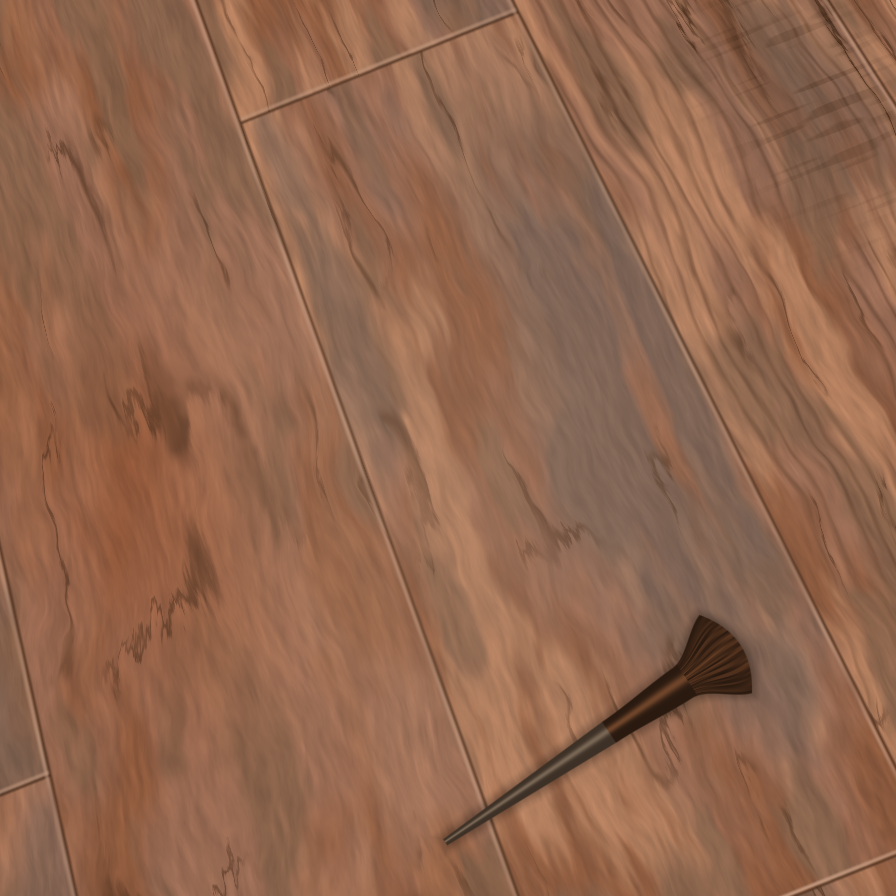
Give the GLSL for this texture, as a Shadertoy shader.

```glsl
const vec3 RUST  = vec3(0.55, 0.35, 0.24);
const vec3 TAN   = vec3(0.60, 0.42, 0.33);
const vec3 HONEY = vec3(0.72, 0.51, 0.38);
const vec3 SMOKE = vec3(0.52, 0.38, 0.29);
const vec3 HAZE  = vec3(0.66, 0.52, 0.43);
const vec3 SLATE = vec3(0.43, 0.35, 0.31);
const vec3 DARK  = vec3(0.29, 0.18, 0.11);

float hash(vec2 p) {
    vec3 a = fract(p.xyx * 0.1031);
    a += dot(a, a.yzx + 33.33);
    return fract((a.x + a.y) * a.z);
}

float noise(vec2 p) {
    vec2 i = floor(p), f = fract(p);
    f = f * f * (3.0 - 2.0 * f);
    return mix(mix(hash(i), hash(i + vec2(1, 0)), f.x),
               mix(hash(i + vec2(0, 1)), hash(i + vec2(1, 1)), f.x), f.y);
}

float fbm(vec2 p) {
    float sum = 0.0, amp = 0.5;
    for (int i = 0; i < 4; i++) {
        sum += amp * noise(p);
        p = p * 2.03 + 7.1;
        amp *= 0.5;
    }
    return sum;
}

float blob(vec2 p, vec2 center, vec2 radius) {
    vec2 d = (p - center) / radius;
    return exp(-dot(d, d));
}

float cover(float d, float px) { return 1.0 - smoothstep(-px, px, d); }

// Board coordinates: x counts planks across, y runs along them
vec2 boardCoords(vec2 uv) {
    float t = 1.0 - uv.y;
    return vec2((uv.x + 0.134 - 0.22 * t) / (0.353 + 0.14 * t), t + 0.4 * uv.x);
}

vec3 wood(vec2 g, float plank, float seed) {
    vec2 q = vec2(g.x * 0.4, g.y) + seed * 17.0;
    float warp = fbm(q * vec2(6.0, 4.0));
    q.x += 0.07 * (warp - 0.5);
    float streak = fbm(q * vec2(26.0, 4.0));
    float cloud = fbm(q * vec2(10.0, 4.0) + 5.0);
    float fine = fbm(q * vec2(150.0, 24.0));
    float odd = mod(plank, 2.0);
    float honeyed = step(0.5, plank);

    // Broad stain
    vec3 col = mix(RUST, TAN, smoothstep(0.3, 0.58, cloud));
    col = mix(col, HONEY, smoothstep(0.4, 0.6, streak) * mix(0.3, 0.9, honeyed));
    col = mix(col, SMOKE, smoothstep(0.48, 0.64, fbm(q * vec2(18.0, 5.0) + 31.0)) * 0.8);
    col = mix(col, RUST * vec3(1.08, 0.95, 0.85), 0.6 * blob(g, vec2(0.4, 0.65), vec2(0.3, 0.25)));

    // Grey weathering, mostly on the middle plank
    float grey = odd * blob(g, vec2(1.76, 0.7), vec2(0.28, 0.36)) * smoothstep(0.25, 0.55, streak);
    grey += 0.5 * odd * smoothstep(0.5, 0.66, cloud);
    grey += 0.5 * blob(g, vec2(2.75, 0.47), vec2(0.25, 0.15));
    col = mix(col, SLATE, clamp(grey, 0.0, 0.85));

    // Dark cracks and long grain lines
    float contour = abs(noise(q * vec2(22.0, 3.5) + 0.35 * fine) - 0.5);
    float crack = (1.0 - smoothstep(0.0, 0.05, contour)) * smoothstep(0.4, 0.62, fbm(q * vec2(14.0, 8.0) + 3.0));
    float lines = pow(0.5 + 0.5 * sin(q.x * 260.0 + 9.0 * streak), 5.0) * step(1.5, plank);
    float scratch = smoothstep(0.55, 0.75, noise(g * vec2(5.0, 170.0))) * blob(g, vec2(2.75, 0.47), vec2(0.25, 0.15));
    col = mix(col, DARK, 0.55 * crack + 0.32 * lines * smoothstep(0.3, 0.55, cloud) + 0.3 * scratch);
    return col * (0.86 + 0.28 * fine);
}

// Dark groove with a worn, lighter bevel beside it
vec3 groove(vec3 col, float d, float wear, float px) {
    col = mix(col, HAZE * 1.15, wear * cover(abs(d + 0.004) - 0.002, px + 0.001));
    return mix(col, DARK, 0.75 * cover(abs(d) - 0.0014, px + 0.0008));
}

vec3 floorBoards(vec2 uv, float px) {
    vec2 g = boardCoords(uv);
    float plank = floor(g.x);
    float odd = mod(plank, 2.0);
    float len = mix(1.5, 1.11, odd);
    float along = (g.y - mix(-0.1, 0.0115 + 0.2335 * plank, odd)) / len;
    vec3 col = wood(g, plank, hash(vec2(plank + 11.0, floor(along) + 5.0)));
    float side = (g.x - round(g.x)) * (0.493 - 0.14 * uv.y) * 0.92;
    float end = (along - round(along)) * len * 0.93;
    float wear = 0.25 + 0.5 * noise(g * vec2(3.0, 14.0));
    col = groove(col, end, wear + 0.4 * step(1.0, g.y), px);
    col = groove(col, side, wear, px);
    // Soft sheen across the floor
    return mix(col, HAZE, 0.28 * blob(uv, vec2(0.55, 0.48), vec2(0.3, 0.35)));
}

// Fan brush: x runs from the handle tip to the bristles
vec3 addBrush(vec3 col, vec2 uv, float px) {
    vec2 axis = vec2(0.83, 0.557), d = uv - vec2(0.497, 0.06);
    vec2 b = vec2(dot(d, axis), dot(d, vec2(-axis.y, axis.x)));
    float ferrule = smoothstep(0.22 - px, 0.22 + px, b.x);
    float head = smoothstep(0.325 - px, 0.325 + px, b.x);
    float halfWidth = mix(0.004, 0.014, clamp(b.x / 0.222, 0.0, 1.0));
    halfWidth += 0.006 * smoothstep(0.22, 0.325, b.x) + 0.034 * smoothstep(0.318, 0.385, b.x);
    float shape = max(abs(b.y) - halfWidth, max(-b.x, b.x + 7.0 * b.y * b.y - 0.396));
    float across = b.y / halfWidth;
    float shine = exp(-12.0 * (across - 0.15) * (across - 0.15));
    vec3 paint = mix(vec3(0.24, 0.19, 0.15), vec3(0.47, 0.40, 0.33), shine);
    paint = mix(paint, mix(DARK * 0.55, DARK * 1.5, shine), ferrule);
    float hair = noise(vec2(across * 22.0, b.x * 25.0));
    vec3 bristles = mix(DARK * 0.5, vec3(0.40, 0.24, 0.14), hair * (1.0 - 0.7 * across * across));
    paint = mix(paint, bristles, head);
    col *= 1.0 - 0.3 * (1.0 - smoothstep(-0.005, 0.014, shape));
    return mix(col, paint, cover(shape, px));
}

void mainImage(out vec4 fragColor, in vec2 fragCoord) {
    vec2 uv = fragCoord / iResolution.xy;
    float px = 1.0 / iResolution.y;
    fragColor = vec4(addBrush(floorBoards(uv, px), uv, px), 1.0);
}
```
